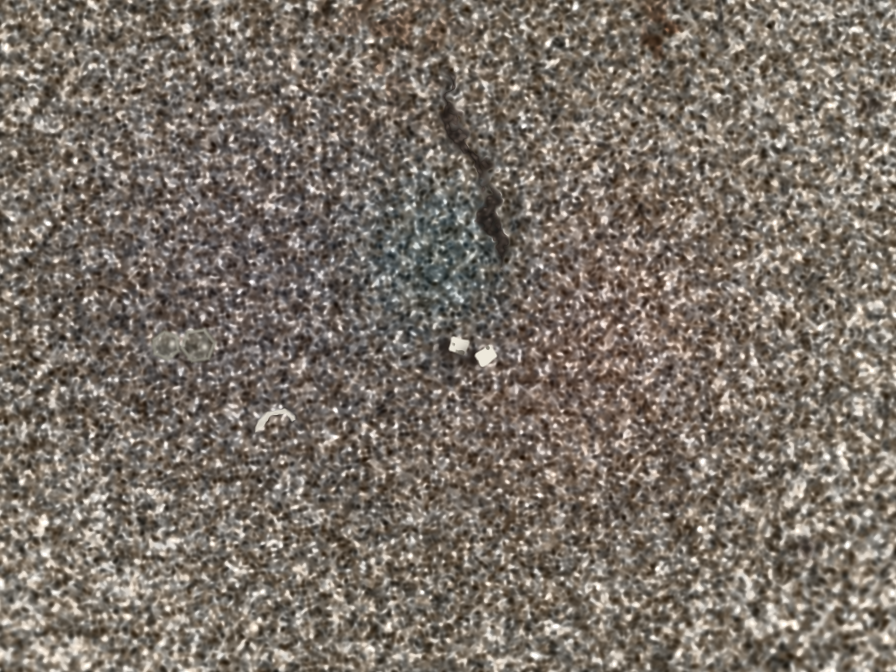
This texture is drawn by a Shadertoy shader. Its source:

```glsl
const float FINE_GRAIN = 126.0;    // flakes per canvas height, in focus
const float COARSE_GRAIN = 88.0;   // flakes per canvas height, out of focus
const float CLUMP_SCALE = 46.0;
const float MID_TONE = 0.432;
const float CONTRAST = 0.345;
const vec2 FLAKE_SIZE = vec2(0.56, 0.35);
const vec2 HOLLOW = vec2(0.58, 0.48);
const vec3 WARM = vec3(0.033, 0.0, -0.046);
const vec3 CYAN = vec3(-0.065, 0.015, 0.035);
const vec3 VIOLET = vec3(-0.005, -0.008, 0.028);
const vec3 ROSE = vec3(0.030, -0.012, -0.005);
const vec3 RUST = vec3(0.24, 0.13, 0.06);
const vec3 SHADOW = vec3(0.13, 0.10, 0.085);
const vec3 QUARTZ = vec3(0.93, 0.91, 0.86);
const vec3 GLASS = vec3(0.59, 0.58, 0.53);

float hash(vec2 p) {
    return fract(sin(dot(p, vec2(127.1, 311.7))) * 43758.5453);
}

float noise(vec2 p) {
    vec2 i = floor(p), f = fract(p);
    f = f * f * (3.0 - 2.0 * f);
    return mix(mix(hash(i), hash(i + vec2(1, 0)), f.x),
               mix(hash(i + vec2(0, 1)), hash(i + vec2(1, 1)), f.x), f.y);
}

mat2 rotate(float a) {
    return mat2(cos(a), sin(a), -sin(a), cos(a));
}

// Light and dark elongated flakes over a finer grit, near unit variance
float sparkle(vec2 p) {
    vec2 cell = floor(p);
    float sum = 0.0;
    for (int y = -1; y <= 1; y++)
    for (int x = -1; x <= 1; x++) {
        vec2 id = cell + vec2(x, y);
        vec2 seat = id + vec2(hash(id), hash(id + 17.3));
        vec2 q = rotate(6.2832 * hash(id + 41.7)) * (p - seat) / FLAKE_SIZE;
        sum += (2.0 * hash(id + 73.1) - 1.0) * exp(-dot(q, q));
    }
    float grit = (noise(rotate(0.6) * p * 1.3 + 11.0) - 0.5) / 0.215;
    return 0.78 * sum / 0.32 + 0.62 * grit;
}

float glow(vec2 p, vec2 center, float radius) {
    vec2 d = (p - center) / radius;
    return exp(-dot(d, d));
}

float boxDist(vec2 p, vec2 extent) {
    vec2 d = abs(p) - extent;
    return length(max(d, 0.0)) + min(max(d.x, d.y), 0.0);
}

float hexDist(vec2 p, float r) {
    p = abs(p);
    return max(p.x * 0.866 + p.y * 0.5, p.y) - r;
}

float fill(float d) {
    return 1.0 - smoothstep(-0.002, 0.002, d);
}

void mainImage(out vec4 fragColor, in vec2 fragCoord) {
    vec2 p = fragCoord / iResolution.y;
    float rim = length((p - HOLLOW) * vec2(0.85, 1.15));
    float blur = smoothstep(0.3, 0.75, rim) * mix(1.0, 0.3, smoothstep(0.2, 0.7, p.y));

    // Sparkling grain, coarser away from the focus
    float grain = sparkle(p * FINE_GRAIN) * sqrt(1.0 - blur)
                + sparkle(p * COARSE_GRAIN + 31.0) * sqrt(blur);
    float clump = (noise(p * CLUMP_SCALE) - 0.5) / 0.215;
    float z = grain + 0.2 * clump;

    // Broad light: dim hollow, bright lower corners and right side
    float tone = mix(-0.10, 0.05, smoothstep(0.15, 0.75, rim));
    tone += 0.18 * glow(p, vec2(0.05, 0.0), 0.35) + 0.08 * glow(p, vec2(1.3, 0.35), 0.4);
    tone -= 0.10 * glow(p, vec2(0.1, 0.5), 0.25);
    tone += 0.08 * (noise(p * 9.0) - 0.5);
    float light = MID_TONE * exp(tone + CONTRAST * (1.0 + 0.1 * blur) * z);
    light = min(light, 0.8 + 0.35 * (light - 0.8));

    // Colour tints
    vec3 tint = WARM;
    tint += CYAN * glow(p, vec2(0.66, 0.61), 0.13);
    tint += VIOLET * glow(p, vec2(0.38, 0.60), 0.30);
    tint += ROSE * glow(p, vec2(0.87, 0.50), 0.24);
    tint += vec3(0.05, 0.0, -0.05) * (noise(p * 85.0 + 9.0) - 0.5);
    vec3 color = light + tint;

    // Rust along the top
    float rustZone = glow(p, vec2(0.98, 0.95), 0.05) + 0.6 * glow(p, vec2(0.58, 0.94), 0.12);
    float rust = rustZone * smoothstep(0.4, 0.7, noise(p * 48.0 + 5.0));
    color = mix(color, RUST * (0.3 + 1.6 * light), 0.75 * rust);

    // Ragged crack and broken crevices on the right
    float wobble = noise(p * 24.0) - 0.5 + 0.5 * (noise(p * 70.0) - 0.5);
    float crackX = 0.65 + 0.36 * (0.90 - p.y) + 0.04 * wobble;
    float crackWidth = 0.009 * smoothstep(0.25, 0.8, noise(vec2(p.y * 22.0, 3.0))) + 0.0025 * z;
    float crack = 1.0 - smoothstep(crackWidth - 0.004, crackWidth + 0.005, abs(p.x - crackX));
    crack *= smoothstep(0.56, 0.63, p.y) * (1.0 - smoothstep(0.87, 0.92, p.y));
    float ridge = abs(noise(p * 7.0 + 2.0) - 0.5 + 0.16 * wobble);
    float crevice = (1.0 - smoothstep(0.0, 0.05, ridge)) * smoothstep(0.75, 0.95, p.x);
    crevice *= smoothstep(0.45, 0.75, noise(p * 13.0 + 7.0));
    float pit = glow(p + 0.012 * wobble, vec2(1.2, 0.185), 0.018);
    float dark = clamp(0.8 * crack + 0.5 * crevice + 0.8 * pit, 0.0, 0.85);
    color = mix(color, SHADOW * (0.5 + 1.2 * light), dark);

    // Two white pebbles with dark hollows, two glassy hexagonal beads with pale rims
    for (int i = 0; i < 2; i++) {
        float k = float(i);
        vec2 q = p - vec2(0.682 + 0.041 * k, 0.485 - 0.015 * k);
        color = mix(color, SHADOW, 0.85 * glow(q, vec2(-0.020, -0.005), 0.017));
        q = rotate(0.25 - 0.8 * k) * q + 0.006 * wobble;
        float stain = smoothstep(0.55, 0.85, noise(q * 130.0 + 4.0 * k));
        color = mix(color, QUARTZ - 0.4 * stain, fill(boxDist(q, vec2(0.010, 0.007)) - 0.004));

        q = rotate(0.4 + 0.5 * k) * (p - vec2(0.247 + 0.048 * k, 0.486));
        float d = hexDist(q, 0.021 + 0.004 * k);
        color = mix(color, GLASS - 0.12 + 0.4 * (light - MID_TONE), 0.6 * fill(d));
        color = mix(color, GLASS + 0.2 * wobble, 0.7 * fill(abs(d + 0.004) - 0.002));
        color = mix(color, QUARTZ, 0.8 * glow(q, vec2(0.008, 0.006), 0.005));
    }

    // Pale curved sliver
    vec2 s = p - vec2(0.415, 0.360);
    float sliver = max(abs(length(s) - 0.027) - 0.004, 0.008 - s.y + 0.2 * s.x);
    color = mix(color, QUARTZ, 0.85 * fill(sliver + 0.008 * wobble + 0.001 * z));
    fragColor = vec4(clamp(color, 0.0, 1.0), 1.0);
}
```
